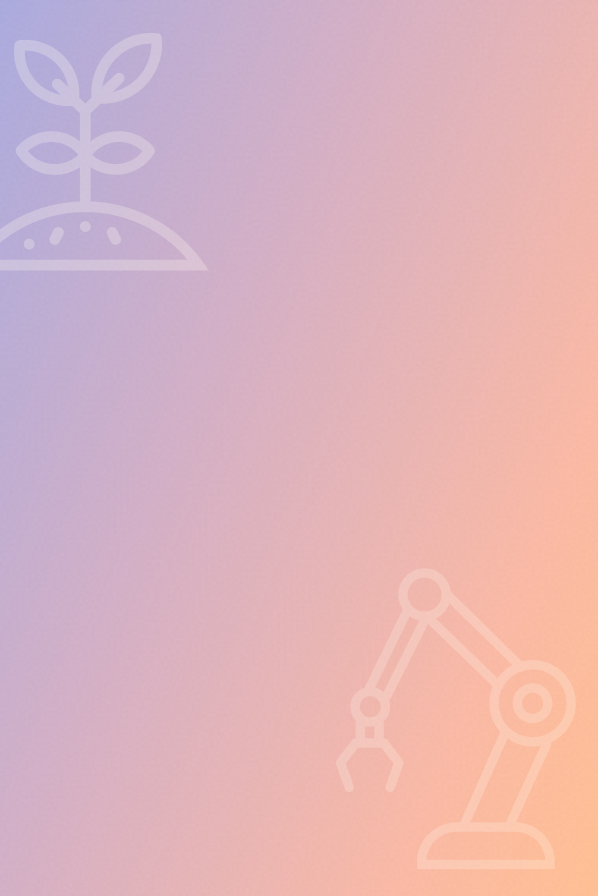
Reproduce this background procedurally as a Shadertoy shader.

```glsl
// Lilac-to-peach diagonal gradient with pale line icons: a seedling and a robot arm.

#define GRID 512.0          // design units across the canvas width
#define PLANT_STROKE 4.6    // half line widths, in design units
#define ROBOT_STROKE 4.0
#define PLANT_ALPHA 0.27
#define ROBOT_ALPHA 0.23
#define GRAIN_SCALE 190.0   // grain cells across the width
#define GRAIN_AMOUNT 0.012
#define LINE_TINT vec3(1.0, 0.98, 0.94)

// Distance to a line segment
float segment(vec2 p, vec2 a, vec2 b) {
    vec2 ap = p - a, ab = b - a;
    return length(ap - ab * clamp(dot(ap, ab) / dot(ab, ab), 0.0, 1.0));
}

// Distance to a circle outline
float ring(vec2 p, vec2 center, float radius) {
    return abs(length(p - center) - radius);
}

// Distance to the outline of a pointed leaf from a to b
float leaf(vec2 p, vec2 a, vec2 b, float halfWidth) {
    float halfLength = 0.5 * length(b - a);
    float offset = 0.5 * (halfLength * halfLength - halfWidth * halfWidth) / halfWidth;
    vec2 axis = (b - a) / (2.0 * halfLength);
    vec2 r = p - 0.5 * (a + b);
    vec2 q = abs(vec2(dot(r, vec2(-axis.y, axis.x)), dot(r, axis)));
    bool nearTip = halfLength * q.x < offset * (q.y - halfLength);
    vec3 arc = nearTip ? vec3(0.0, halfLength, 0.0) : vec3(-offset, 0.0, offset + halfWidth);
    return abs(length(q - arc.xy) - arc.z);
}

// Seedling; origin at the middle of the ground line
float plant(vec2 p) {
    vec2 m = vec2(abs(p.x), p.y);

    // Mound and ground
    float d = max(ring(p, vec2(0.0, -69.0), 119.0), -p.y);
    d = min(d, segment(m, vec2(0.0), vec2(97.0, 0.0)));

    // Stem and veins
    d = min(d, segment(p, vec2(0.0, 52.0), vec2(0.0, 132.0)));
    d = min(d, segment(p, vec2(0.0, 132.0), vec2(-24.0, 155.0)));
    d = min(d, segment(p, vec2(0.0, 132.0), vec2(29.0, 160.0)));

    // Leaves
    d = min(d, leaf(p, vec2(-10.0, 141.0), vec2(-56.0, 188.0), 16.0));
    d = min(d, leaf(p, vec2(10.0, 143.0), vec2(61.0, 194.0), 17.0));
    d = min(d, leaf(m, vec2(0.0, 94.0), vec2(55.0, 98.0), 14.0));

    // Seeds
    d = min(d, length(p - vec2(0.0, 33.0)));
    d = min(d, length(p - vec2(-48.0, 18.0)));
    d = min(d, segment(m, vec2(23.0, 28.0), vec2(26.0, 22.0)));
    return d - PLANT_STROKE;
}

// Robot arm; origin at the middle of its base line
float robot(vec2 p) {
    vec2 m = vec2(abs(p.x), p.y);

    // Domed base
    vec2 corner = abs(p) - vec2(25.0, 2.0);
    float dome = length(max(corner, 0.0)) + min(max(corner.x, corner.y), 0.0) - 30.0;
    float d = max(abs(dome), -p.y);
    d = min(d, segment(m, vec2(0.0), vec2(55.0, 0.0)));

    // Joints
    vec2 hub = vec2(40.0, 138.0);
    d = min(d, min(ring(p, hub, 33.0), ring(p, hub, 13.0)));
    d = min(d, ring(p, vec2(-52.5, 231.0), 18.5));
    d = min(d, ring(p, vec2(-99.0, 135.0), 13.0));

    // Links
    d = min(d, segment(p, vec2(16.0, 112.0), vec2(-19.0, 33.0)));
    d = min(d, segment(p, vec2(52.0, 103.0), vec2(20.0, 33.0)));
    d = min(d, segment(p, vec2(-32.0, 230.0), vec2(30.0, 169.0)));
    d = min(d, segment(p, vec2(-48.0, 210.0), vec2(11.0, 153.0)));
    d = min(d, segment(p, vec2(-68.0, 216.0), vec2(-100.0, 150.0)));
    d = min(d, segment(p, vec2(-52.0, 210.0), vec2(-85.0, 144.0)));

    // Gripper, mirrored about its own axis
    vec2 g = p - vec2(-99.5, 104.0);
    g.x = abs(g.x);
    d = min(d, segment(g, vec2(8.0, 17.0), vec2(8.0, 0.0)));
    d = min(d, segment(g, vec2(0.0), vec2(12.0, 0.0)));
    d = min(d, segment(g, vec2(12.0, 0.0), vec2(25.0, -17.0)));
    d = min(d, segment(g, vec2(25.0, -17.0), vec2(17.5, -38.0)));
    return d - ROBOT_STROKE;
}

// Gradient noise
vec2 randomDirection(vec2 cell) {
    float angle = 6.2832 * fract(sin(dot(cell, vec2(127.1, 311.7))) * 43758.5);
    return vec2(cos(angle), sin(angle));
}

float gradientNoise(vec2 p) {
    vec2 i = floor(p), f = fract(p), u = f * f * (3.0 - 2.0 * f), e = vec2(1.0, 0.0);
    float low = mix(dot(randomDirection(i), f), dot(randomDirection(i + e), f - e), u.x);
    float high = mix(dot(randomDirection(i + e.yx), f - e.yx), dot(randomDirection(i + 1.0), f - 1.0), u.x);
    return mix(low, high, u.y);
}

// Four-stop sweep from the top left to the bottom right
vec3 background(vec2 uv) {
    float t = 0.62 * uv.x + 0.38 * (1.0 - uv.y);
    vec3 color = mix(vec3(0.67, 0.67, 0.87), vec3(0.83, 0.69, 0.775), clamp(t / 0.38, 0.0, 1.0));
    color = mix(color, vec3(0.975, 0.725, 0.65), clamp((t - 0.38) / 0.40, 0.0, 1.0));
    return mix(color, vec3(1.0, 0.75, 0.58), clamp((t - 0.78) / 0.22, 0.0, 1.0));
}

void mainImage(out vec4 fragColor, in vec2 fragCoord) {
    float unit = GRID / iResolution.x;
    vec2 p = fragCoord * unit;
    vec3 color = background(fragCoord / iResolution.xy);
    color += GRAIN_AMOUNT * gradientNoise(p / GRID * GRAIN_SCALE);

    // Plant hangs from the top edge, robot stands on the bottom edge
    float plantLine = plant(p - vec2(73.0, iResolution.y * unit - 227.0));
    float robotLine = robot(p - vec2(416.0, 27.0));
    color = mix(color, LINE_TINT, PLANT_ALPHA * clamp(0.5 - plantLine / unit, 0.0, 1.0));
    color = mix(color, LINE_TINT, ROBOT_ALPHA * clamp(0.5 - robotLine / unit, 0.0, 1.0));
    fragColor = vec4(color, 1.0);
}
```
